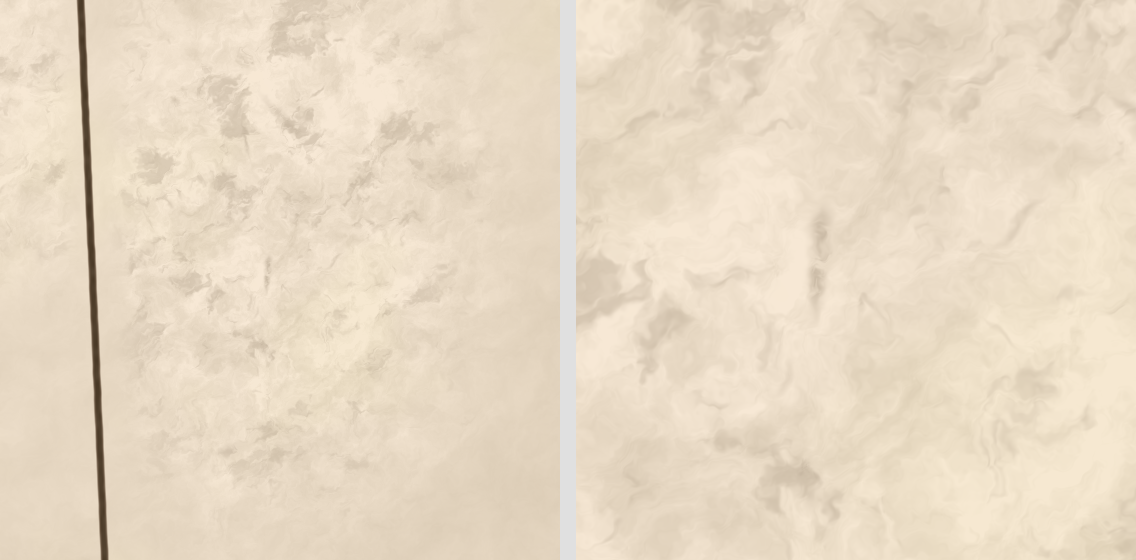
Left, the full canvas; right, a detail of the centre.
Write a three.js fragment shader that draws this texture.

```glsl
varying vec2 vUv;

const vec3 STONE_DIM = vec3(0.862, 0.802, 0.715);
const vec3 STONE_LIGHT = vec3(0.962, 0.904, 0.828);
const vec3 STAIN = vec3(0.70, 0.635, 0.55);
const vec3 JOINT_EDGE = vec3(0.43, 0.35, 0.27);
const vec3 JOINT_CORE = vec3(0.31, 0.245, 0.17);
const float JOINT_BOTTOM = 0.187;
const float JOINT_LEAN = -0.043;
const float JOINT_HALF_WIDTH = 0.0066;
const float EDGE_SOFTNESS = 0.0020;
const float BASE_TONE = 0.47;
const float CLOUD_CONTRAST = 1.0;
const float GRAIN_CONTRAST = 1.5;
const float FLECK_STRENGTH = 0.42;
const float LONG_CELLS = 6.0;
const float SHORT_CELLS = 15.0;
const float SCRATCH_CHANCE = 0.55;
const float LONG_STRENGTH = 0.75;
const float SHORT_STRENGTH = 0.45;

float hash(vec2 p) {
  vec3 q = fract(vec3(p.xyx) * 0.1031);
  q += dot(q, q.yzx + 33.33);
  return fract((q.x + q.y) * q.z);
}

float noise(vec2 p) {
  vec2 cell = floor(p);
  vec2 f = fract(p);
  f = f * f * (3.0 - 2.0 * f);
  float low = mix(hash(cell), hash(cell + vec2(1.0, 0.0)), f.x);
  float high = mix(hash(cell + vec2(0.0, 1.0)), hash(cell + 1.0), f.x);
  return mix(low, high, f.y);
}

// Layered noise around a mean of one half
float fbm(vec2 p, float roughness) {
  float sum = 0.0;
  float total = 0.0;
  float amplitude = 1.0;
  for (int i = 0; i < 5; i++) {
    sum += amplitude * noise(p);
    total += amplitude;
    p = mat2(1.6, 1.2, -1.2, 1.6) * p + 17.3;
    amplitude *= roughness;
  }
  return sum / total;
}

// Stretches the pattern along a rising diagonal
vec2 diagonal(vec2 p) {
  return vec2(dot(p, vec2(0.78, 0.62)) * 0.7, dot(p, vec2(-0.62, 0.78)));
}

// Fuzzy bent strokes, at most one per jittered cell
float scratches(vec2 p) {
  vec2 home = floor(p);
  float ink = 0.0;
  for (int y = -1; y <= 1; y++) {
    for (int x = -1; x <= 1; x++) {
      vec2 cell = home + vec2(float(x), float(y));
      vec2 d = p - cell - vec2(hash(cell + 3.1), hash(cell + 7.7));
      float turn = hash(cell + 11.9);
      float angle = turn < 0.6 ? mix(0.2, 1.1, turn / 0.6) : mix(1.5, 2.5, turn * 2.5 - 1.5);
      vec2 along = vec2(cos(angle), sin(angle));
      vec2 local = vec2(dot(d, along), dot(d, vec2(-along.y, along.x)));
      local.y += (hash(cell + 23.7) - 0.5) * local.x * local.x * 1.2;
      float taper = 1.0 - smoothstep(0.2, 1.0, abs(local.x) / mix(0.15, 0.5, hash(cell + 19.3)));
      float width = mix(0.04, 0.09, hash(cell + 29.1)) * (0.4 + 0.6 * taper);
      float stroke = taper * (1.0 - smoothstep(0.0, width, abs(local.y)));
      float present = step(hash(cell + 31.3), SCRATCH_CHANCE);
      ink = max(ink, stroke * present * mix(0.3, 1.0, hash(cell + 37.9)));
    }
  }
  return ink;
}

void main() {
  vec2 uv = vUv;
  float jointOffset = uv.x - JOINT_BOTTOM - JOINT_LEAN * uv.y;
  float rightSlab = step(0.0, jointOffset);

  // Worn zones: large on the right slab, upper part of the left slab
  float wornRight = 1.0 - smoothstep(0.4, 1.15, length((uv - vec2(0.5, 0.62)) / vec2(0.43, 0.65)));
  wornRight *= smoothstep(0.02, 0.09, jointOffset);
  float wornLeft = 0.75 * smoothstep(0.42, 0.65, uv.y) * smoothstep(0.01, 0.06, -jointOffset);
  float worn = mix(wornLeft, wornRight, rightSlab);

  // Warped mottling from broad patches to fine grain
  vec2 slabUv = uv + vec2(rightSlab * 3.0, 0.0);
  vec2 warp = vec2(fbm(slabUv * 14.0, 0.65), fbm(slabUv * 14.0 + 31.0, 0.65)) - 0.5;
  vec2 flow = diagonal(slabUv + 0.07 * warp);
  float broad = fbm(slabUv * 3.0 + 60.0, 0.5);
  float cloud = fbm(flow * 11.0, 0.6);
  float grain = fbm(flow * 36.0 + 9.0, 0.72);

  // Tone: bright in the worn middle, dimmer to the right and below
  float tone = BASE_TONE + 0.26 * worn + 0.12 * smoothstep(0.3, 0.9, uv.y);
  tone -= 0.16 * smoothstep(0.6, 1.0, uv.x) + 0.08 * smoothstep(0.4, 0.0, uv.y);
  tone += 0.5 * (broad - 0.5);
  tone += (cloud - 0.5) * CLOUD_CONTRAST * (0.4 + 0.7 * worn);
  tone += (grain - 0.5) * GRAIN_CONTRAST * (0.25 + 0.8 * worn);

  // Pale broken veins over a dull patch low in the middle
  float patchZone = 1.0 - smoothstep(0.5, 1.0, length((uv - vec2(0.47, 0.42)) / vec2(0.2, 0.13)));
  float vein = 1.0 - smoothstep(0.01, 0.08, abs(noise(flow * 20.0 + 5.0) - 0.5));
  vein *= smoothstep(0.4, 0.6, noise(slabUv * 16.0));
  tone += patchZone * (0.45 * vein - 0.2);
  vec3 color = mix(STONE_DIM, STONE_LIGHT, clamp(tone, -0.3, 1.05));
  color += vec3(-0.002, 0.002, -0.014) * smoothstep(0.45, 0.65, broad);

  // Ragged flecks where patches and grain both run dark
  float fleck = smoothstep(0.54, 0.74, fbm(flow * 19.0 + 70.0, 0.7));
  color = mix(color, STAIN, fleck * FLECK_STRENGTH * worn);

  // Broken scratches with rough edges
  vec2 rough = uv + 0.035 * warp;
  float broken = smoothstep(0.36, 0.62, grain);
  float ink = LONG_STRENGTH * scratches(rough * LONG_CELLS + 40.0);
  ink = max(ink, SHORT_STRENGTH * scratches(rough * SHORT_CELLS + 90.0));
  color = mix(color, STAIN, ink * broken * worn);

  // Dark joint between the slabs
  float wobble = (noise(vec2(uv.y * 60.0, 4.0)) - 0.5) * 0.0008;
  float across = abs(jointOffset + wobble);
  float joint = 1.0 - smoothstep(-EDGE_SOFTNESS, EDGE_SOFTNESS, across - JOINT_HALF_WIDTH);
  vec3 jointColor = mix(JOINT_CORE, JOINT_EDGE, smoothstep(0.3, 1.0, across / JOINT_HALF_WIDTH));
  jointColor += (noise(uv * vec2(150.0, 70.0)) - 0.5) * 0.05;
  gl_FragColor = vec4(mix(color, jointColor, joint), 1.0);
}
```
